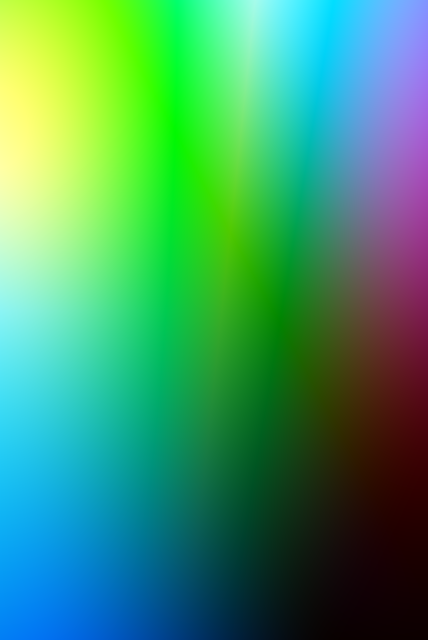
Give the GLSL for this background, as a WebGL 2 fragment shader.

```glsl
#version 300 es
precision highp float;
// Soft folded colour field: red, green and blue are shaded separately.
// Red has two dark valleys around a bright ridge, green is one curved slope,
// and blue rises on both sides of a single diagonal valley.

uniform vec2 u_resolution;
out vec4 outColor;

const float HALF_PI = 1.5707963;

// Rises from 0 to 1, steep at first and level at the end.
float easeOut(float t) {
    return sin(HALF_PI * clamp(t, 0.0, 1.0));
}

// Bell curve with a peak of 1.
float bell(float x, float center, float width) {
    float d = (x - center) / width;
    return exp(-d * d);
}

// Positive part of x with a slightly rounded corner.
float softRamp(float x) {
    return 0.5 * (x + sqrt(x * x + 0.0002));
}

float redChannel(float x, float drop) {
    float leftValley = 0.414 - 0.11 * drop * drop;
    float ridge = 0.596 - 0.16 * drop;
    float rightValley = 0.78 - 0.25 * drop;

    float leftGlow = 1.03 * bell(drop, 0.2, 0.36) * easeOut(1.0 - x / leftValley);
    float rightGlow = 0.65 * bell(drop, 0.24, 0.47)
        * easeOut((x - rightValley) / (1.0 - rightValley));

    // Tent between the two valleys, fading toward the bottom.
    float rise = (x - leftValley) / (ridge - leftValley);
    float fall = (rightValley - x) / (rightValley - ridge);
    float tent = softRamp(min(rise, fall));
    float ridgeGlow = 0.65 * pow(max(1.0 - drop, 0.0), 1.6) * tent;

    return leftGlow + ridgeGlow + rightGlow;
}

float greenChannel(float x, float drop) {
    float midline = 0.87 - 0.37 * x - 0.55 * x * x;
    return 1.0 - smoothstep(-0.55, 0.8, drop - midline);
}

float blueChannel(float x, float drop) {
    float valley = 0.24 + 0.82 * drop;

    // Left bank: a straight ramp that bends into an S toward the bottom.
    float t = clamp(1.0 - x / valley, 0.0, 1.0);
    float bank = mix(t, smoothstep(0.25, 0.95, t), drop * drop);
    float leftGlow = min(0.28 + 1.4 * drop, 0.96) * bank;

    // Right bank: brightest at the top, gone near the bottom.
    float slope = max(easeOut((x - valley) / 0.45), 0.0001);
    float bend = mix(1.5, 1.0, smoothstep(0.0, 0.3, drop));
    float rightGlow = (1.0 - smoothstep(0.0, 0.8, drop)) * pow(slope, bend);

    return leftGlow + rightGlow;
}

void main() {
    vec2 uv = gl_FragCoord.xy / u_resolution;
    float drop = 1.0 - uv.y; // distance below the top edge

    vec3 color = vec3(redChannel(uv.x, drop),
                      greenChannel(uv.x, drop),
                      blueChannel(uv.x, drop));
    outColor = vec4(clamp(color, 0.0, 1.0), 1.0);
}
```
